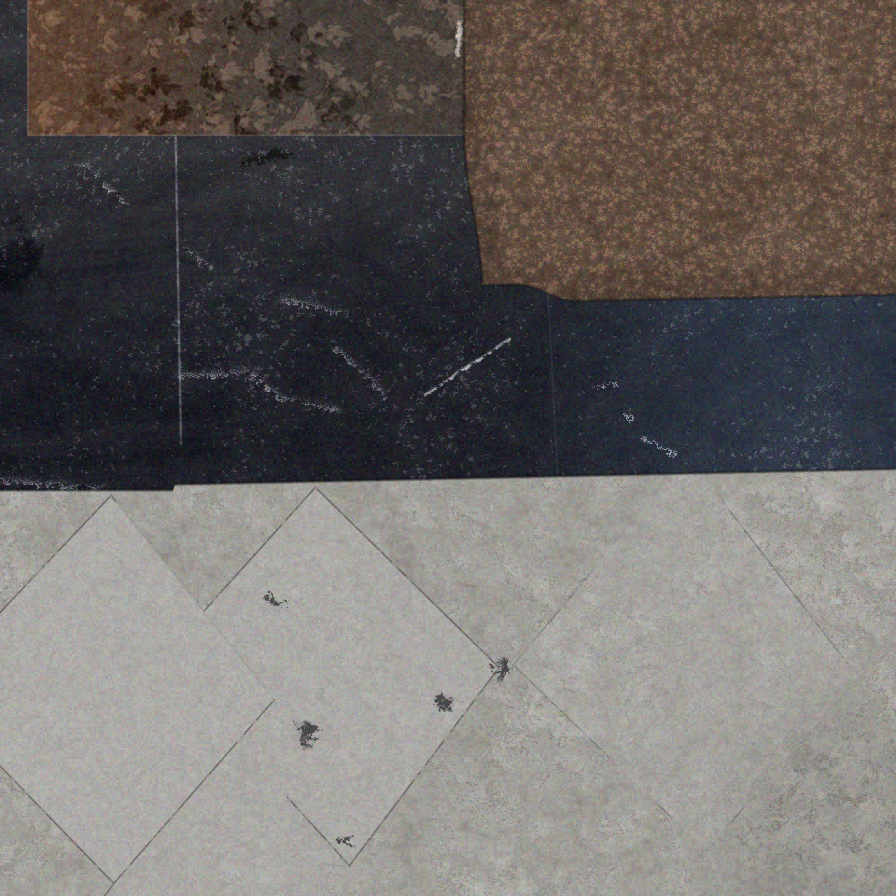
A WebGL 1 fragment shader for this texture:

```glsl
precision highp float;
// Worn stone floor: two brown slabs and a band of veined black marble lie
// above pale diamond-laid tiles. Slabs are half-plane masks, stains are
// layered sines, and mottling, pits and flecks are cellular noise.
uniform vec2 u_resolution;

float hash(vec2 p) {
  p = fract(p * vec2(.1031, .1137));
  p += dot(p, p.yx + 33.33);
  return fract((p.x + p.y) * p.x * 17.);
}

// Warped, rotated sines, roughly -1 to 1
float clouds(vec2 p) {
  float sum = 0., amp = .6;
  for (int i = 0; i < 5; i++) {
    p = mat2(.8, .6, -.6, .8) * p * 1.75 + 1.2 * sin(p.yx * 1.1 + 2.3);
    sum += amp * sin(p.x) * cos(p.y * .9 + 1.);
    amp *= .72;
  }
  return sum;
}

// Distance to the nearest scattered cell point
float cells(vec2 p) {
  float nearest = 2.;
  for (int y = -1; y <= 1; y++)
    for (int x = -1; x <= 1; x++) {
      vec2 c = floor(p) + vec2(float(x), float(y));
      nearest = min(nearest, length(c + vec2(hash(c + 51.), hash(c + 107.)) - p));
    }
  return nearest;
}

// Layered cells, roughly -1 to 1
float mottle(vec2 p) {
  float sum = 0., amp = 1.1;
  for (int i = 0; i < 4; i++) {
    sum += amp * (.45 - cells(p));
    p = mat2(.8, .6, -.6, .8) * p * 1.9 + 7.3 + .4 * sum;
    amp *= .85;
  }
  return sum;
}

// Distance to the segment from ends.xy to ends.zw
float seg(vec2 p, vec4 ends) {
  vec2 d = ends.zw - ends.xy;
  p -= ends.xy;
  return length(p - d * clamp(dot(p, d) / dot(d, d), 0., 1.));
}

float side(vec2 p, vec2 a, vec2 b) {
  vec2 d = normalize(b - a);
  return d.y * (p.x - a.x) - d.x * (p.y - a.y);
}

// Clockwise quad, positive inside
float quad(vec2 p, vec4 ab, vec4 cd) {
  return min(min(side(p, ab.xy, ab.zw), side(p, ab.zw, cd.xy)),
             min(side(p, cd.xy, cd.zw), side(p, cd.zw, ab.xy)));
}

float fill(float d) { return smoothstep(-.0015, .0015, d); }
float line(float d, float w) { return 1. - smoothstep(w * .2, w + .0008, abs(d)); }
float spot(vec2 p, vec3 disc) { return 1. - smoothstep(disc.z * .4, disc.z, length(p - disc.xy)); }

vec3 paleTiles(vec2 p, float broad, float mid, float fine) {
  float a = quad(p, vec4(.124, .447, .306, .219), vec4(.127, .014, -.082, .23));
  float b = quad(p, vec4(.352, .456, .557, .255), vec4(.39, .034, .18, .265));
  float c = quad(p, vec4(.768, .49, .957, .245), vec4(.788, .05, .573, .258));
  float inA = fill(a), inB = fill(b) * (1. - inA);
  float low = smoothstep(.45, .3, p.x) * smoothstep(.27, .2, p.y) * smoothstep(.09, .14, p.x);
  float calm = max(max(inA, inB * .85), max(fill(c) * .4, low * .8));
  float rough = 1. - .75 * calm;
  vec3 col = mix(vec3(.635, .627, .605), vec3(.675, .668, .655), calm);
  col += rough * (vec3(.05, .054, .06) * mid + .03 * broad) + .03 * fine;
  // Ragged pits with darker rims
  float pit = cells(p * vec2(46, 30) + vec2(1.2 * fine, .8 * mid));
  float rim = line(pit - .35, .07) * smoothstep(-.1, .4, fine);
  col -= .09 * rough * smoothstep(-.5, .5, broad + mid) * (smoothstep(.35, .1, pit) + rim);
  col -= .08 * spot(p, vec3(.95, .07, .2)) * smoothstep(-.4, .4, mid);
  // Broken joints
  float joint = line(a, .001) * (1. - .85 * step(.13, p.x) * step(.22, p.y));
  joint = max(joint, line(b, .001) * (1. - inA) * step(.32, p.x + step(.25, p.y)));
  joint = max(joint, .6 * line(c, .001) * smoothstep(-.2, .3, broad));
  joint = max(joint, line(seg(p, vec4(.127, .014, .08, -.05)), .001));
  col -= .22 * joint * smoothstep(-.9, .3, mid + fine);
  // Chips
  vec2 q = p + .012 * vec2(fine, mid);
  float chip = max(spot(q, vec3(.342, .18, .014)), spot(q, vec3(.386, .061, .009)));
  chip = max(chip, max(spot(q, vec3(.306, .33, .009)), spot(q, vec3(.497, .218, .011))));
  chip = max(chip, spot(q, vec3(.56, .256, .011)));
  return mix(col, vec3(.22, .22, .23), .85 * chip);
}

vec3 blackMarble(vec2 p, float broad, float mid, float fine) {
  vec3 col = mix(vec3(.115, .12, .15), vec3(.19, .19, .21), smoothstep(.6, .84, p.y));
  col = mix(col, vec3(.18, .21, .265), smoothstep(.5, .85, p.x));
  float streak = clouds(p * vec2(5, 24)) * smoothstep(.6, .1, p.x);
  col += .015 * broad + .02 * mid + .025 * streak;
  col -= .07 * spot(p + .02 * mid, vec3(.01, .71, .05));
  // Pale veins and flakes
  vec2 q = p + .009 * vec2(mid, fine);
  float v = min(seg(q, vec4(.202, .581, .28, .586)), seg(q, vec4(.28, .586, .31, .56)));
  v = min(v, min(seg(q, vec4(.31, .558, .378, .544)), seg(q, vec4(.365, .622, .43, .563))));
  v = min(v, min(seg(q, vec4(0, .466, .12, .456)), seg(q, vec4(.32, .667, .39, .65))));
  v = min(v, min(seg(q, vec4(.208, .724, .234, .703)), seg(q, vec4(.09, .818, .143, .772))));
  float flake = min(seg(q, vec4(.664, .57, .694, .572)), seg(q, vec4(.697, .538, .712, .535)));
  flake = min(flake, seg(q, vec4(.72, .512, .755, .495)));
  flake = min(flake, seg(mix(p, q, .2), vec4(.475, .56, .569, .622)));
  float broken = smoothstep(-.5, .3, fine + .3 * mid);
  col += broken * (.26 * line(v, .0016) + .42 * line(flake, .002) + .05 * line(v, .008));
  col += .13 * smoothstep(.55, .8, fine + .3 * broad);
  // Joints and a dark smear
  col += .25 * line(seg(p, vec4(.196, .849, .202, .505)), .0015) * (.5 + .5 * broken);
  col += .05 * line(seg(p, vec4(.612, .67, .622, .47)), .001);
  return mix(col, vec3(.07), .8 * line(seg(q, vec4(.272, .82, .325, .83)), .006));
}

void main() {
  vec2 p = gl_FragCoord.xy / u_resolution;
  float broad = clouds(p * 9.), mid = mottle(p * 22.), fine = mottle(p * 75. + 3.);
  // Slab edges
  float band = p.y - mix(.453, .455 + .0217 * p.x, fill(p.x - .194));
  float left = min(min(p.x - .031, .519 - p.x), p.y - .849);
  float base = mix(.682, .664 + .02 * max(p.x - .64, 0.), smoothstep(.58, .64, p.x));
  float right = min(p.x - .518 - .02 * smoothstep(.85, .68, p.y), p.y - base);
  vec3 col = mix(paleTiles(p, broad, mid, fine), blackMarble(p, broad, mid, fine), fill(band));
  // Brown slabs
  vec3 brown = mix(vec3(.36, .26, .2), vec3(.27, .24, .22), smoothstep(.05, .35, p.x));
  brown += vec3(.13, .105, .085) * smoothstep(.15, .5, mid + .25 * broad) + .05 * fine;
  brown -= .13 * smoothstep(.2, .6, mottle(p * 17. + 9.)) * spot(p, vec3(.25, .88, .2));
  col = mix(col, brown, fill(left));
  vec3 tan = vec3(.375, .3, .25) + .02 * broad + .03 * mid + vec3(.075, .06, .05) * fine;
  tan += vec3(.09, .065, .045) * smoothstep(.25, .6, fine + .3 * mid);
  col = mix(col, tan * (.86 + .14 * smoothstep(0., .05, right)), fill(right));
  // Contact shadows, pale chips and coloured grain
  col *= 1. - .4 * line(band, .002) - .3 * line(right, .002);
  col += .1 * line(left, .001) * step(p.x, .515);
  col += .4 * line(seg(p + .003 * fine, vec4(.513, .974, .511, .938)), .004);
  vec2 g = floor(p * 400.);
  col += .07 * (vec3(hash(g + 11.), hash(g + 23.), hash(g + 37.)) - .5);
  gl_FragColor = vec4(clamp(col, 0., 1.), 1);
}
```
